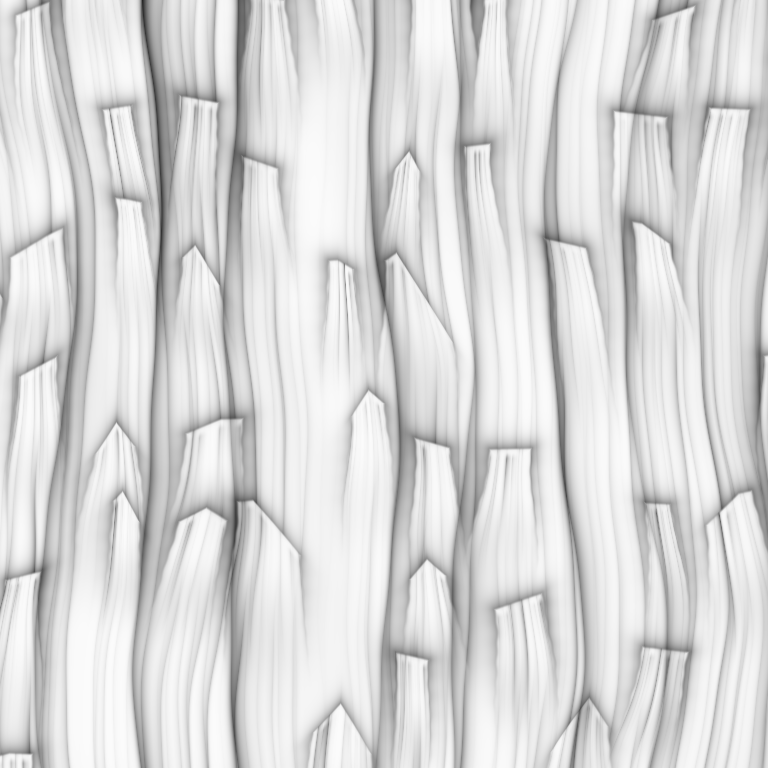
Write a WebGL 1 fragment shader that draws this texture map.

```glsl
precision highp float;
// Pale shaggy bark: long winding strips split by dark furrows, with broken plates on top.
// Creases are one-dimensional cellular noise in a coordinate bent by layered sines;
// plates sit in a jittered grid, painted from top to bottom, each fading into the wood below.
uniform vec2 u_resolution;

const float WOOD = 0.985;            // brightest wood tone
const float FURROW_DENSITY = 7.5;    // long furrows across the canvas
const float FURROW_DEPTH = 0.66;
const float FIBRE_DENSITY = 32.0;    // thin grain lines across the canvas
const float FIBRE_DEPTH = 0.36;
const vec2 PLATE_GRID = vec2(0.1, 0.19);
const float PLATE_CHANCE = 0.7;
const float HALO_DEPTH = 0.36;       // shadow around the plates
const float HALO_WIDTH = 0.012;
const float STREAK_DEPTH = 0.45;     // dark grain near broken ends
const float EDGE_BLUR = 0.0025;
const float SHADE_TOE = 0.09;        // lifts faint shade towards white
const float SHADE_GAIN = 1.42;       // deepens the remaining shade

vec2 hash2(vec2 p) {
  vec2 k = vec2(dot(p, vec2(127.1, 311.7)), dot(p, vec2(269.5, 183.3)));
  return fract(sin(k) * 43758.55);
}

// Sideways sway of the trunk fibres, calm in some strips and strong in others
float sway(vec2 p) {
  float swing = 0.012 + 0.008 * cos(6.5 * p.x);
  return swing * sin(7.0 * p.y + 3.0 * p.x + 0.6)
       + 0.005 * sin(13.0 * p.y - 7.0 * p.x + 2.1)
       + 0.001 * sin(37.0 * p.y + 17.0 * p.x);
}

// Wandering lines, crisp on one side and softly shaded on the other;
// "least" is the strength of the faintest line
float crease(float u, float y, float density, float seed, float sharp, float soft, float least) {
  float c = u * density;
  float cell = floor(c);
  float dark = 0.0;
  for (int i = -1; i <= 1; i++) {
    float id = cell + float(i);
    vec2 r = hash2(vec2(id, seed));
    float centre = id + 0.5 + 0.5 * (r.x - 0.5) + 0.11 * sin(6.0 * y + 40.0 * r.y);
    float d = (c - centre) * (fract(r.x * 17.0) < 0.5 ? -1.0 : 1.0);
    float fall = d < 0.0 ? exp(d / sharp)
                         : 0.68 * exp(-d / (2.5 * sharp)) + 0.32 * exp(-d / soft);
    fall *= 1.0 - smoothstep(0.4, 1.0, abs(d));
    float strength = mix(least, 1.0, r.y * r.y) * (0.8 + 0.2 * sin(5.0 * y + 50.0 * r.x));
    dark = max(dark, fall * strength);
  }
  return dark;
}

// Wood tone with coarse and fine grain that drifts across the sway
float grain(float u, float y, float seed) {
  float drift = u + 0.006 * sin(8.0 * y + 19.0 * u + seed);
  float coarse = crease(drift, y, FIBRE_DENSITY, seed, 0.06, 0.25, 0.05);
  float fine = crease(u, y, FIBRE_DENSITY * 2.3, seed + 5.0, 0.13, 0.25, 0.0);
  return WOOD - FIBRE_DEPTH * (coarse + 0.4 * fine);
}

// Lays one plate over the tone below it
float paintPlate(float tone, vec2 p, vec2 id) {
  vec2 place = hash2(id);
  vec2 size = hash2(id + 31.7);
  vec2 tilt = hash2(id + 73.3);
  vec2 kind = hash2(id + 117.9);
  if (kind.x > PLATE_CHANCE) return tone;

  vec2 tip = (id + vec2(0.28, 0.1) + vec2(0.44, 0.8) * place) * PLATE_GRID;
  float down = tip.y - p.y;
  float along = max(down, 0.0);
  float across = p.x - tip.x - 0.26 * (tilt.x - 0.5) * down;
  float taper = mix(0.5, 0.8, fract(9.0 * kind.x));
  float halfWidth = mix(0.023, 0.053, size.x) * mix(taper, 1.0, smoothstep(0.0, 0.16, along));
  float span = mix(0.16, 0.28, size.y);

  // Signed distances to the sides and to the slanted or lopsided, peaked break
  float rough = sin(97.0 * p.y + 40.0 * size.x) + sin(241.0 * p.y + 90.0 * size.y);
  float side = abs(across) - halfWidth + 0.0005 * rough;
  float peak = 1.5 * smoothstep(0.5, 1.0, kind.y);
  float ridge = abs(across - (tilt.y - 0.5) * halfWidth);
  float crown = -down - 1.1 * (tilt.y - 0.5) * across + peak * ridge;
  float outside = length(max(vec2(side, crown), 0.0));
  float edge = max(side, crown);

  float fade = 1.0 - smoothstep(0.25 * span, span, along);
  float halo = HALO_DEPTH * fade * mix(0.4, 1.0, exp(-along / 0.07));
  tone *= 1.0 - halo * exp(-outside / HALO_WIDTH);
  float cover = fade * (1.0 - smoothstep(-EDGE_BLUR, EDGE_BLUR, edge));
  if (cover <= 0.0) return tone;

  // Grain fans out below the break, dark streaks start behind a pale rim
  float seed = floor(place.x * 90.0);
  float fan = across * 0.05 / halfWidth;
  float wood = grain(fan, p.y, seed);
  float streak = crease(fan, p.y, 50.0, seed + 9.0, 0.15, 0.4, 0.1);
  float behindRim = smoothstep(0.003, 0.014, -crown) * exp(-along / 0.06);
  wood -= STREAK_DEPTH * streak * behindRim;
  wood -= 0.12 * exp(edge / 0.003);
  return mix(tone, wood, cover);
}

void main() {
  vec2 p = gl_FragCoord.xy / u_resolution.y;
  p.x += sway(p);

  // Underlying strips with slow grey patches
  float patches = 0.5 + 0.5 * sin(11.0 * p.x + 3.0 * sin(4.0 * p.y + 9.0 * p.x));
  float tone = grain(p.x, p.y, 3.0) - 0.05 * patches * patches;

  // Broken plates, upper rows first
  vec2 cell = floor(p / PLATE_GRID);
  for (int row = 0; row < 4; row++) {
    for (int col = -1; col <= 1; col++) {
      tone = paintPlate(tone, p, cell + vec2(float(col), 2.0 - float(row)));
    }
  }

  // Long furrows cut through everything
  float furrow = crease(p.x, p.y, FURROW_DENSITY, 21.0, 0.024, 0.22, 0.5);
  tone *= 1.0 - FURROW_DEPTH * furrow;

  // Keep open wood near white and shadows deep
  float shade = max(WOOD - tone, 0.0);
  shade = SHADE_GAIN * shade * shade / (shade + SHADE_TOE);
  gl_FragColor = vec4(vec3(clamp(WOOD - shade, 0.0, 1.0)), 1.0);
}
```
